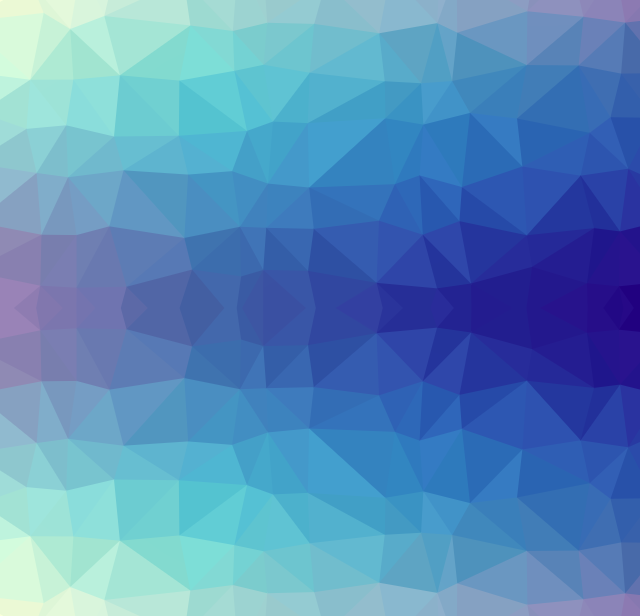
Give the GLSL for this background, as a Shadertoy shader.

```glsl
const float COLUMN_STEP = 0.0775;
const float ROW_STEP = 0.165;
const vec2 GRID_START = vec2(0.043, 0.1);
const vec2 JITTER = vec2(0.038, 0.082);
const float TINT_VARIATION = 0.045;

float hash(vec2 p) {
    return fract(sin(dot(p, vec2(127.1, 311.7))) * 43758.5453);
}

// Four evenly spaced colours from left to right
vec3 ramp(float x, vec3 a, vec3 b, vec3 c, vec3 d) {
    float t = clamp(x, 0.0, 1.0) * 3.0;
    vec3 color = mix(a, b, clamp(t, 0.0, 1.0));
    color = mix(color, c, clamp(t - 1.0, 0.0, 1.0));
    return mix(color, d, clamp(t - 2.0, 0.0, 1.0));
}

float tent(float y, float level) {
    return max(0.0, 1.0 - abs(y - level));
}

// Smooth colour field: y is 0 on the mirror axis and 1 at the outer edge
vec3 palette(vec2 p) {
    float y = clamp(abs(p.y), 0.0, 1.0) * 5.0;
    vec3 axis = ramp(p.x, vec3(0.58, 0.48, 0.69), vec3(0.25, 0.37, 0.64),
                          vec3(0.15, 0.16, 0.59), vec3(0.13, 0.00, 0.50));
    vec3 indigo = ramp(p.x, vec3(0.57, 0.54, 0.71), vec3(0.25, 0.46, 0.70),
                            vec3(0.165, 0.28, 0.66), vec3(0.14, 0.07, 0.55));
    vec3 blue = ramp(p.x, vec3(0.55, 0.72, 0.80), vec3(0.28, 0.61, 0.78),
                          vec3(0.18, 0.43, 0.74), vec3(0.15, 0.24, 0.64));
    vec3 cyan = ramp(p.x, vec3(0.63, 0.89, 0.85), vec3(0.31, 0.76, 0.83),
                          vec3(0.21, 0.56, 0.78), vec3(0.18, 0.35, 0.69));
    vec3 mint = ramp(p.x, vec3(0.80, 0.97, 0.85), vec3(0.44, 0.84, 0.82),
                          vec3(0.33, 0.64, 0.78), vec3(0.28, 0.43, 0.68));
    vec3 rim = ramp(p.x, vec3(0.97, 1.00, 0.85), vec3(0.66, 0.87, 0.84),
                         vec3(0.54, 0.69, 0.79), vec3(0.55, 0.48, 0.70));
    return axis * tent(y, 0.0) + indigo * tent(y, 1.0) + blue * tent(y, 2.0)
         + cyan * tent(y, 3.0) + mint * tent(y, 4.0) + rim * tent(y, 5.0);
}

// Mesh corner: uneven columns plus random displacement
vec2 meshVertex(vec2 id, vec2 scale) {
    vec2 p = GRID_START + id * vec2(COLUMN_STEP, ROW_STEP);
    p.x += 0.017 * cos(1.712 * id.x);
    vec2 offset = vec2(hash(id + 3.7), hash(id + 19.3)) - 0.5;
    return (p + offset * JITTER) * scale;
}

float cross2(vec2 a, vec2 b) {
    return a.x * b.y - a.y * b.x;
}

float edgeDistance(vec2 p, vec2 a, vec2 b) {
    vec2 edge = b - a;
    return cross2(edge, p - a) / max(length(edge), 1e-5);
}

// Premultiplied facet colour, with its coverage in alpha
vec4 facet(vec2 p, vec2 a, vec2 b, vec2 c, vec2 scale, float pixel) {
    float winding = sign(cross2(b - a, c - a));
    float inside = min(edgeDistance(p, a, b) * winding,
                   min(edgeDistance(p, b, c) * winding,
                       edgeDistance(p, c, a) * winding));
    float coverage = clamp(0.5 + inside / pixel, 0.0, 1.0);
    vec2 center = (a + b + c) / (3.0 * scale);
    float tint = (hash(center * 10.0) - 0.5) * TINT_VARIATION;
    return vec4(palette(center) + tint, 1.0) * coverage;
}

// Split a cell along its shorter diagonal
vec4 meshCell(vec2 p, vec2 id, vec2 scale, float pixel) {
    vec2 a = meshVertex(id, scale);
    vec2 b = meshVertex(id + vec2(1.0, 0.0), scale);
    vec2 c = meshVertex(id + vec2(0.0, 1.0), scale);
    vec2 d = meshVertex(id + vec2(1.0, 1.0), scale);
    if (distance(a, d) < distance(b, c)) {
        return facet(p, a, b, d, scale, pixel) + facet(p, a, d, c, scale, pixel);
    }
    return facet(p, a, b, c, scale, pixel) + facet(p, b, d, c, scale, pixel);
}

void mainImage(out vec4 fragColor, in vec2 fragCoord) {
    // Fold the canvas about its horizontal axis
    vec2 uv = fragCoord / iResolution.xy;
    vec2 folded = vec2(uv.x, abs(uv.y * 2.0 - 1.0));
    vec2 scale = vec2(iResolution.x / iResolution.y, 0.5);
    float pixel = 1.0 / iResolution.y;
    vec2 cell = floor((folded - GRID_START) / vec2(COLUMN_STEP, ROW_STEP));

    // Blend the facets of nearby cells
    vec4 total = vec4(palette(folded), 1.0) * 1e-3;
    for (int j = -1; j <= 1; j++) {
        for (int i = -1; i <= 1; i++) {
            vec2 id = cell + vec2(float(i), float(j));
            total += meshCell(folded * scale, id, scale, pixel);
        }
    }
    fragColor = vec4(clamp(total.rgb / total.a, 0.0, 1.0), 1.0);
}
```
